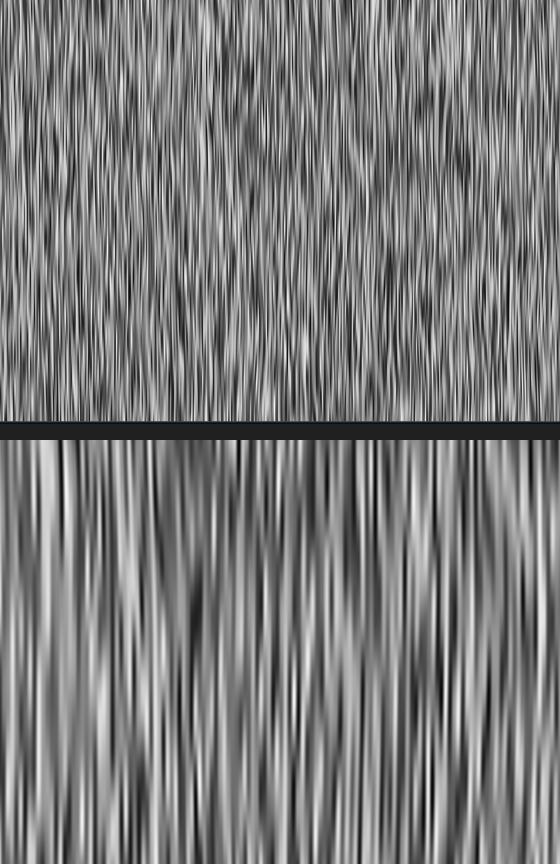
Top, the full canvas; bottom, a detail of the centre.
Give the GLSL for this texture, as a Shadertoy shader.

```glsl
#define COLUMNS 300.0      // fine fibres per canvas height
#define ROWS 14.0          // fibre segments per canvas height
#define CONTRAST 0.88
#define SHARPEN 0.12       // how much a fibre opposes its neighbours
#define BLOTCH 0.16        // strength of the broader patches
#define LEAN 0.007         // sideways wander of the fibres
#define MEAN_GREY 0.493
#define EDGE_HEIGHT 0.0065 // dark strip along the bottom
#define EDGE_DARK vec3(0.04, 0.06, 0.09)
#define EDGE_BLUE vec3(0.12, 0.30, 0.45)

float hash(vec2 p) {
    vec3 q = fract(vec3(p.xyx) * 0.1031);
    q += dot(q, q.yzx + 33.33);
    return fract((q.x + q.y) * q.z);
}

// One column: smooth random values along y, with its own phase
float strand(float column, float y) {
    y += 7.0 * hash(vec2(column, 91.7));
    float cell = floor(y);
    float blend = smoothstep(0.0, 1.0, y - cell);
    return mix(hash(vec2(column, cell)), hash(vec2(column, cell + 1.0)), blend) - 0.5;
}

// Neighbouring columns joined smoothly, so no rows line up
float strandNoise(vec2 p, float sharpen) {
    float column = floor(p.x);
    float blend = smoothstep(0.0, 1.0, p.x - column);
    float a = strand(column - 1.0, p.y);
    float b = strand(column, p.y);
    float c = strand(column + 1.0, p.y);
    float d = strand(column + 2.0, p.y);
    return mix(b - sharpen * (a + c), c - sharpen * (b + d), blend);
}

float fibres(vec2 p) {
    p.x += LEAN * strandNoise(p * vec2(18.0, 5.0) + 300.0, 0.0);
    float fine = strandNoise(p * vec2(COLUMNS, ROWS) + 20.0, SHARPEN);
    float broad = strandNoise(p * vec2(COLUMNS * 0.25, ROWS) + 700.0, 0.0);
    return MEAN_GREY + CONTRAST * fine + BLOTCH * broad;
}

void mainImage(out vec4 fragColor, in vec2 fragCoord) {
    float pixel = 1.0 / iResolution.y;
    vec2 p = fragCoord * pixel;

    // Average across the pixel width to smooth the thin fibres
    float grey = 0.0;
    for (int i = -1; i <= 1; i++) {
        grey += fibres(p + vec2(float(i) * pixel / 3.0, 0.0)) / 3.0;
    }
    vec3 color = vec3(clamp(grey, 0.03, 0.96));

    // Bottom strip: dark with a thin blue upper rim
    float strip = 1.0 - smoothstep(-0.5 * pixel, 0.5 * pixel, p.y - EDGE_HEIGHT);
    float rim = smoothstep(0.4, 0.8, p.y / EDGE_HEIGHT);
    color = mix(color, mix(EDGE_DARK, EDGE_BLUE, rim), strip);

    fragColor = vec4(color, 1.0);
}
```
